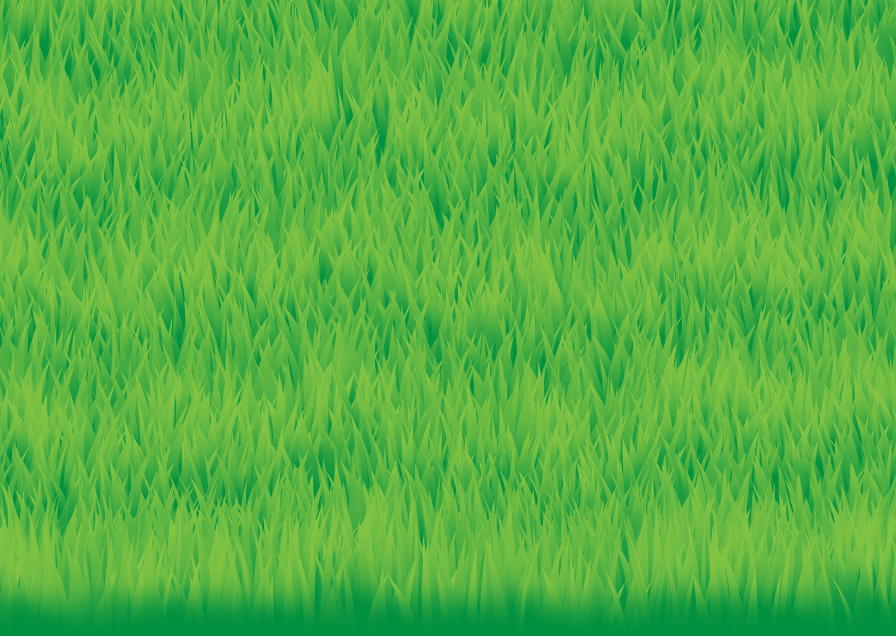
Write a Shadertoy shader that draws this texture.

```glsl
vec4 hash4(vec2 cell) {
    vec4 p = fract(cell.xyxy * vec4(0.1031, 0.1030, 0.0973, 0.1099));
    p += dot(p, p.wzxy + 33.33);
    return fract((p.xxyz + p.yzzw) * p.zywx);
}

// Dark, scalloped bands that grow stronger towards the sides
float shadeBand(vec2 p) {
    float wave = cos(26.5 * p.y + 0.8 * sin(9.0 * p.x) + 0.5 * sin(23.0 * p.x + 2.0));
    float clump = sin(31.0 * p.x + 4.0 * sin(13.0 * p.y)) * sin(24.0 * p.y + 3.0 * sin(8.0 * p.x));
    return (0.6 * wave + 0.4 * clump) * (0.7 + 0.6 * abs(p.x));
}

vec3 grassColor(float tone) {
    return mix(vec3(0.0, 0.565, 0.25), vec3(0.53, 0.775, 0.265), clamp(tone, 0.0, 1.0));
}

void mainImage(out vec4 fragColor, in vec2 fragCoord) {
    vec2 p = (fragCoord - vec2(0.5 * iResolution.x, 0.0)) / iResolution.y;
    float pixel = 1.0 / iResolution.y;
    float rowStep = 0.018, columnStep = 0.017;
    float band = shadeBand(p);
    float tone = 0.06;

    // Rows of blades, painted from the back to the front
    for (int k = 0; k < 13; k++) {
        float row = floor(p.y / rowStep) + 2.0 - float(k);
        if (row < -1.0) break;
        float shift = 0.5 * mod(row, 2.0);
        float column = floor(p.x / columnStep - shift);

        for (int i = -3; i <= 3; i++) {
            vec2 cell = vec2(column + float(i), row);
            vec4 rnd = hash4(cell + 211.0);
            vec4 look = hash4(cell.yx + 467.0);

            // Root, height and bend of one blade
            vec2 root = vec2((cell.x + shift + rnd.x) * columnStep,
                             (row + rnd.y - 0.8) * rowStep);
            float height = mix(0.085, 0.15, rnd.z) * (1.0 + 0.35 * smoothstep(0.12, 0.0, root.y));
            float t = (p.y - root.y) / height;
            if (t < 0.0 || t > 1.0) continue;
            float lean = (rnd.w - 0.5) * 0.075;
            float bend = (look.x - 0.5) * 0.03;
            float center = root.x + lean * t * t + bend * t * (1.0 - t);

            // Leaf outline with a sharp tip
            float halfWidth = mix(0.004, 0.0125, look.y) * (1.0 - t) * (1.0 + 0.9 * t);
            float edge = abs(p.x - center) - halfWidth;
            float cover = smoothstep(0.6 * pixel, -0.6 * pixel, edge);

            // Dark foot, bright tip, own tint for each blade
            float bladeTone = 0.95 * (1.0 - pow(1.0 - t, 1.5)) - 0.02;
            bladeTone += (look.z - 0.5) * 0.2 - 0.1 * look.y * (1.0 - t);
            bladeTone -= band * (0.06 + 0.38 * (1.0 - t));
            tone = mix(tone, clamp(bladeTone, 0.02, 0.96), cover);
        }
    }

    // Deep shade along the lower border
    tone *= smoothstep(-0.01, 0.09, p.y);
    fragColor = vec4(grassColor(tone), 1.0);
}
```
